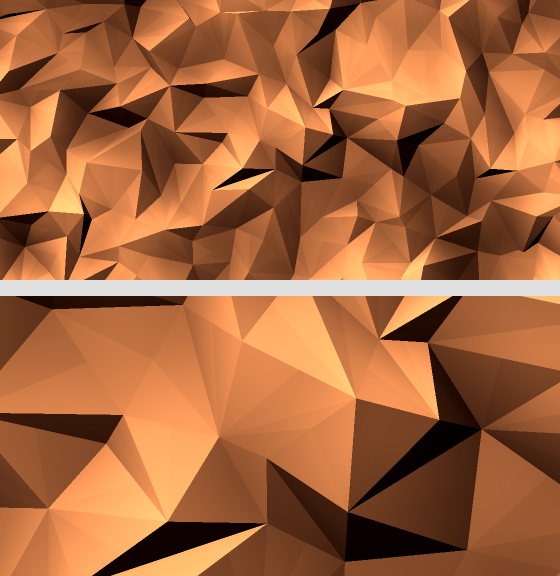
Top: the whole. Bottom: its middle third, enlarged.
A WebGL 2 fragment shader for this background:

```glsl
#version 300 es
precision highp float;
// Folded low-poly relief in copper tones: a jittered grid of raised vertices
// is split into triangles, the topmost facet is found at each point, then
// flat-lit from the upper left with soft occlusion in the valleys.

uniform vec2 u_resolution;
out vec4 fragColor;

const mat2 GRID_TURN = mat2(0.88, 0.475, -0.475, 0.88);

float hash(vec2 p) {
  vec3 q = fract(p.xyx * vec3(0.1031, 0.1030, 0.0973));
  q += dot(q, q.yzx + 33.33);
  return fract((q.x + q.y) * q.z);
}

float noise(vec2 p) {
  vec2 i = floor(p), f = fract(p);
  f = f * f * (3.0 - 2.0 * f);
  return mix(mix(hash(i), hash(i + vec2(1, 0)), f.x),
             mix(hash(i + vec2(0, 1)), hash(i + vec2(1, 1)), f.x), f.y);
}

// Grid corner, shifted sideways and raised
vec3 gridVertex(vec2 id) {
  vec2 jitter = vec2(hash(id + 11.3), hash(id + 71.7)) - 0.5;
  float height = 0.85 * hash(id + 37.1) + 1.7 * noise(id * 0.37 + 5.0);
  return vec3(id + 0.76 * jitter, height);
}

float cross2(vec2 a, vec2 b) { return a.x * b.y - a.y * b.x; }

// Brightness of one facet at a point on it
float facetShade(vec2 p, vec3 a, vec3 b, vec3 c, vec3 bary, float height) {
  vec3 normal = normalize(cross(b - a, c - a));
  vec3 light = normalize(vec3(GRID_TURN * vec2(-0.45, 0.6), 0.7));
  float facing = dot(normal, light);
  float lit = 0.5 * (facing + sqrt(facing * facing + 0.03));
  float occlusion = mix(0.5, 1.15, smoothstep(0.3, 1.8, height));
  float glow = 0.28 * pow(lit, 7.0) * noise(p * 0.9 + 20.0);
  // Faint crease from one corner to the opposite edge
  float crease = 1.0 + 0.07 * (hash(a.xy * 9.0) - 0.5) * sign(bary.y - bary.z);
  float mottling = 0.86 + 0.28 * noise(p * 0.9);
  float shade = (1.23 * lit + glow) * occlusion * crease * mottling;
  // Soft shoulder for the brightest facets
  return shade - 0.4 * max(shade - 1.1, 0.0);
}

// Keeps the facet if it covers p and lies above the current one
void coverFacet(vec2 p, vec3 a, vec3 b, vec3 c, inout float top, inout float shade) {
  float area = cross2(b.xy - a.xy, c.xy - a.xy);
  if (area < 0.0005) return;
  vec3 bary = vec3(cross2(b.xy - p, c.xy - p),
                   cross2(c.xy - p, a.xy - p),
                   cross2(a.xy - p, b.xy - p)) / area;
  if (min(bary.x, min(bary.y, bary.z)) < -0.0001) return;
  float height = dot(bary, vec3(a.z, b.z, c.z));
  if (height > top) {
    top = height;
    shade = facetShade(p, a, b, c, bary, height);
  }
}

float reliefShade(vec2 p) {
  vec2 cell = floor(p);
  float top = -1.0, shade = 0.4;
  for (int y = -1; y <= 1; y++) {
    for (int x = -1; x <= 1; x++) {
      vec2 id = cell + vec2(x, y);
      vec3 a = gridVertex(id), b = gridVertex(id + vec2(1, 0));
      vec3 c = gridVertex(id + vec2(1, 1)), d = gridVertex(id + vec2(0, 1));
      // Random choice of diagonal
      if (hash(id + 53.9) < 0.5) {
        coverFacet(p, a, b, c, top, shade);
        coverFacet(p, a, c, d, top, shade);
      } else {
        coverFacet(p, b, c, d, top, shade);
        coverFacet(p, b, d, a, top, shade);
      }
    }
  }
  return shade;
}

// Near-black brown through copper to pale peach
vec3 copper(float shade) {
  vec3 color = shade * vec3(1.0, 0.65, 0.4) - vec3(0.0, 0.045, 0.045);
  return clamp(color, 0.0, 1.0);
}

void main() {
  vec3 color = vec3(0.0);
  // Four samples per pixel smooth the facet edges
  for (int i = 0; i < 4; i++) {
    vec2 offset = vec2(i % 2, i / 2) * 0.5 - 0.25;
    vec2 uv = (gl_FragCoord.xy + offset) / u_resolution.y;
    color += copper(reliefShade(GRID_TURN * uv * 9.0 + 40.0));
  }
  fragColor = vec4(color / 4.0, 1.0);
}
```
